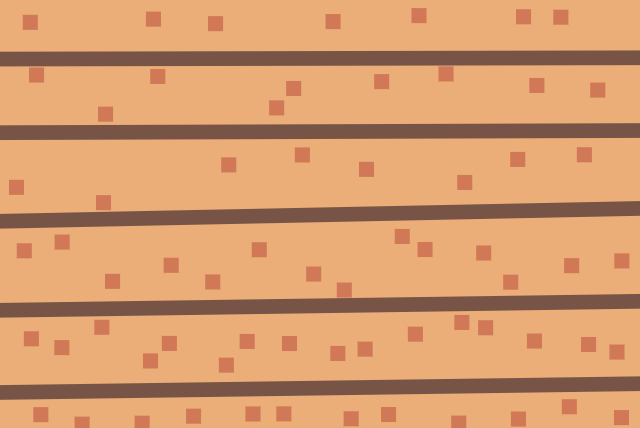
This texture is drawn by a WebGL 1 fragment shader. Its source:

```glsl
precision highp float;
uniform vec2 u_resolution;

float hash(vec2 p) {
  return fract(sin(dot(p, vec2(12.9898, 78.233))) * 43758.5453);
}

// Height of a plank boundary at x in 0..1, counted from the bottom
float seamHeight(float index, float x) {
  vec2 ends = vec2(1.0);
  if (index < 0.5) ends = vec2(-0.03);
  else if (index < 1.5) ends = vec2(0.083, 0.1035);
  else if (index < 2.5) ends = vec2(0.275, 0.296);
  else if (index < 3.5) ends = vec2(0.483, 0.513);
  else if (index < 4.5) ends = vec2(0.690, 0.695);
  else if (index < 5.5) ends = vec2(0.862, 0.865);
  return mix(ends.x, ends.y, x);
}

// Number of specks on each plank, from the bottom
float speckCount(float plank) {
  if (plank < 0.5) return 12.0;
  if (plank < 1.5) return 16.0;
  if (plank < 2.5) return 14.0;
  if (plank < 3.5) return 8.0;
  return plank < 4.5 ? 9.0 : 7.0;
}

// Antialiased coverage of a signed distance
float coverage(float d) {
  return clamp(0.5 - d * u_resolution.y, 0.0, 1.0);
}

void main() {
  vec2 p = gl_FragCoord.xy / u_resolution.y;
  float aspect = u_resolution.x / u_resolution.y;
  float specks = 0.0;
  float seams = 0.0;

  for (int i = 0; i < 6; i++) {
    float plank = float(i);
    float count = speckCount(plank);

    // Square specks, jittered along the plank and across it
    for (int j = 0; j < 16; j++) {
      float column = float(j);
      if (column >= count) break;
      vec2 seed = vec2(column + 1.0, plank * 17.0 + 3.0);
      float x = (column + 0.5 + 0.8 * (hash(seed) - 0.5)) / count;
      float low = seamHeight(plank, x) + 0.036;
      float high = seamHeight(plank + 1.0, x) - 0.036;
      vec2 center = vec2(x * aspect, mix(low, high, hash(seed + 41.7)));
      vec2 d = abs(p - center) - 0.0176;
      specks = max(specks, coverage(max(d.x, d.y)));
    }

    // Slightly tilted seam below each plank but the lowest
    if (i > 0) {
      float d = abs(p.y - seamHeight(plank, p.x / aspect)) - 0.0172;
      seams = max(seams, coverage(d));
    }
  }

  vec3 wood = vec3(0.925, 0.682, 0.471);
  vec3 speckColor = vec3(0.82, 0.47, 0.34);
  vec3 seamColor = vec3(0.47, 0.33, 0.28);
  vec3 color = mix(wood, speckColor, specks);
  color = mix(color, seamColor, seams);
  gl_FragColor = vec4(color, 1.0);
}
```
